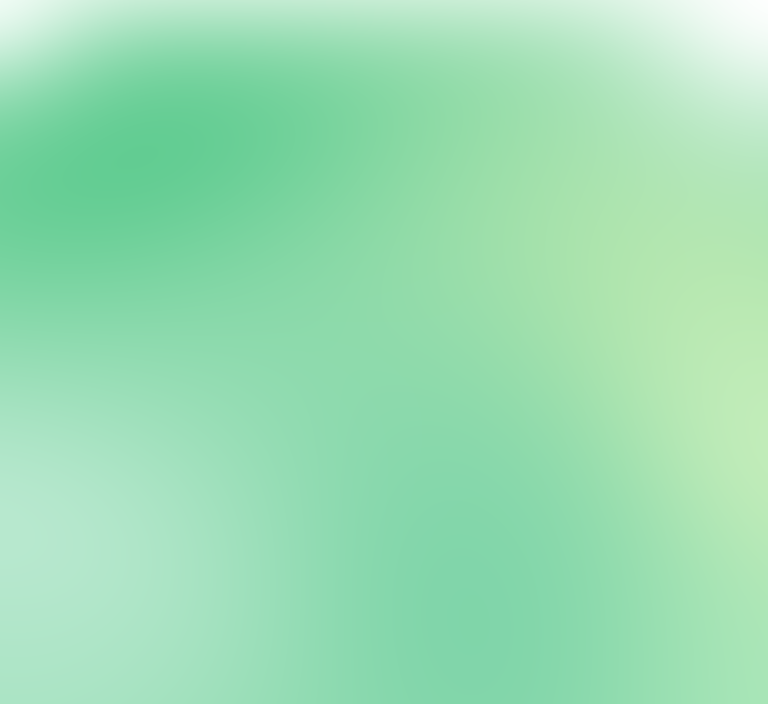
Give the GLSL for this background, as a Shadertoy shader.

```glsl
// Soft mint, emerald and lime gradient with white light along the top edge.

// Elliptical falloff around a centre; tilt is the slope of its long axis.
float glow(vec2 uv, vec2 centre, vec2 radius, float tilt) {
    vec2 d = uv - centre;
    d.y -= tilt * d.x;
    d /= radius;
    return exp(-dot(d, d));
}

void mainImage(out vec4 fragColor, in vec2 fragCoord) {
    vec2 uv = fragCoord / iResolution.xy;

    vec3 jade    = vec3(0.54, 0.85, 0.67);
    vec3 lime    = vec3(0.70, 0.90, 0.67);
    vec3 paleLime = vec3(0.77, 0.93, 0.73);
    vec3 mint    = vec3(0.72, 0.91, 0.81);
    vec3 teal    = vec3(0.49, 0.83, 0.66);
    vec3 emerald = vec3(0.38, 0.80, 0.57);

    vec3 color = jade;

    // Lime ridge from the right edge towards the upper middle
    color = mix(color, lime, glow(uv, vec2(1.0, 0.50), vec2(0.50, 0.32), -0.5));
    color = mix(color, vec3(0.66, 0.90, 0.72), glow(uv, vec2(1.05, 0.0), vec2(0.30, 0.35), 0.0));
    color = mix(color, paleLime, 0.9 * glow(uv, vec2(1.02, 0.36), vec2(0.20, 0.22), -0.4));

    // Pale mint pool at the lower left
    color = mix(color, mint, glow(uv, vec2(-0.02, 0.25), vec2(0.42, 0.27), -0.15));
    color = mix(color, mint, 0.5 * glow(uv, vec2(0.0), vec2(0.30, 0.20), 0.0));

    // Teal shade at the lower middle
    color = mix(color, teal, 0.85 * glow(uv, vec2(0.61, 0.12), vec2(0.21, 0.33), -0.2));

    // Deep emerald at the upper left
    color = mix(color, emerald, glow(uv, vec2(0.16, 0.785), vec2(0.35, 0.20), 0.18));

    // White light: top edge, then both upper corners
    color = mix(color, vec3(0.97, 0.99, 0.97), 0.75 * glow(uv, vec2(0.5, 1.06), vec2(9.0, 0.11), 0.0));
    color = mix(color, vec3(0.98, 1.0, 0.99), 0.85 * glow(uv, vec2(-0.03, 1.03), vec2(0.14, 0.15), 0.0));
    color = mix(color, vec3(1.0), glow(uv, vec2(1.03, 1.03), vec2(0.22, 0.22), 0.0));

    fragColor = vec4(color, 1.0);
}
```
